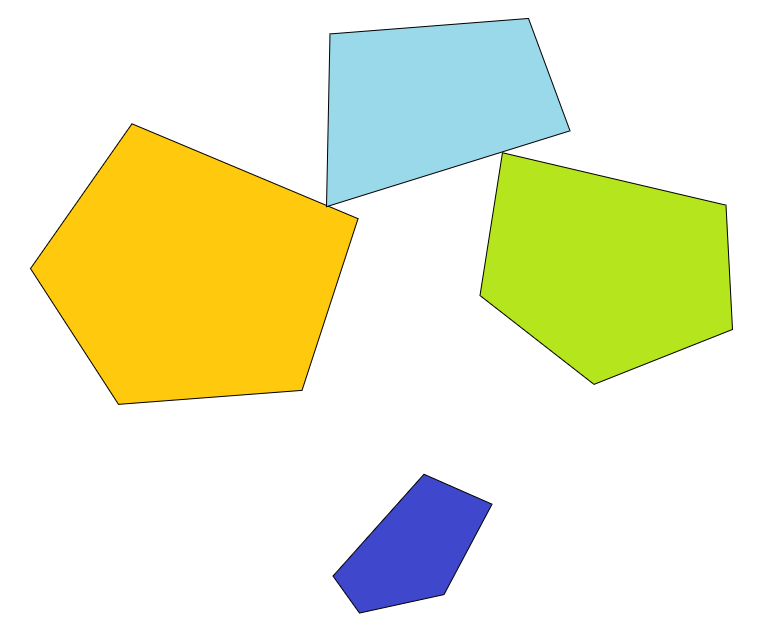
Reproduce this background procedurally as a Shadertoy shader.

```glsl
// Four flat convex polygons with hairline dark outlines on a white ground.
// Each one is the intersection of its edges' half-planes, giving a signed
// distance that drives both the smooth fill and the thin outline.

// Signed distance to a convex pentagon, corners listed clockwise.
float convexPentagon(vec2 p, vec2 corners[5]) {
    float dist = -1e3;
    for (int i = 0; i < 5; i++) {
        vec2 start = corners[i];
        vec2 edge = normalize(corners[(i + 1) % 5] - start);
        dist = max(dist, dot(p - start, vec2(-edge.y, edge.x)));
    }
    return dist;
}

// Share of a pixel that lies inside the boundary.
float coverage(float dist, float pixel) {
    return clamp(0.5 - dist / pixel, 0.0, 1.0);
}

// Lay a filled, outlined shape over the ground.
vec3 paint(vec3 ground, vec3 fill, float dist, float pixel) {
    float halfLine = 0.0008;
    float outer = coverage(dist - halfLine, pixel);
    float inner = coverage(dist + halfLine, pixel);
    vec3 color = mix(ground, fill, coverage(dist, pixel));
    return mix(color, vec3(0.0), outer - inner);
}

void mainImage(out vec4 fragColor, in vec2 fragCoord) {
    // Canvas height is one unit; horizontal scale keeps the layout in frame.
    vec2 p = fragCoord / iResolution.xy * vec2(512.0 / 422.0, 1.0);
    float pixel = 1.0 / iResolution.y;
    vec3 color = vec3(1.0);

    // Amber pentagon at the left
    float amber = convexPentagon(p, vec2[5](
        vec2(0.2085, 0.8041), vec2(0.5656, 0.6540), vec2(0.4771, 0.3823),
        vec2(0.1872, 0.3602), vec2(0.0482, 0.5750)));
    color = paint(color, vec3(1.0, 0.788, 0.055), amber, pixel);

    // Sky quadrilateral at the top; its lower edge is split where lime touches
    float sky = convexPentagon(p, vec2[5](
        vec2(0.5213, 0.9463), vec2(0.8349, 0.9708), vec2(0.9005, 0.7930),
        vec2(0.7938, 0.7597), vec2(0.5158, 0.6730)));
    color = paint(color, vec3(0.6, 0.851, 0.918), sky, pixel);

    // Lime pentagon at the right
    float lime = convexPentagon(p, vec2[5](
        vec2(0.7938, 0.7583), vec2(1.1469, 0.6754), vec2(1.1572, 0.4787),
        vec2(0.9384, 0.3918), vec2(0.7583, 0.5324)));
    color = paint(color, vec3(0.71, 0.902, 0.114), lime, pixel);

    // Small indigo pentagon at the bottom
    float indigo = convexPentagon(p, vec2[5](
        vec2(0.6698, 0.2496), vec2(0.7773, 0.2022), vec2(0.7014, 0.0592),
        vec2(0.5679, 0.0300), vec2(0.5261, 0.0885)));
    color = paint(color, vec3(0.247, 0.282, 0.8), indigo, pixel);

    fragColor = vec4(color, 1.0);
}
```
